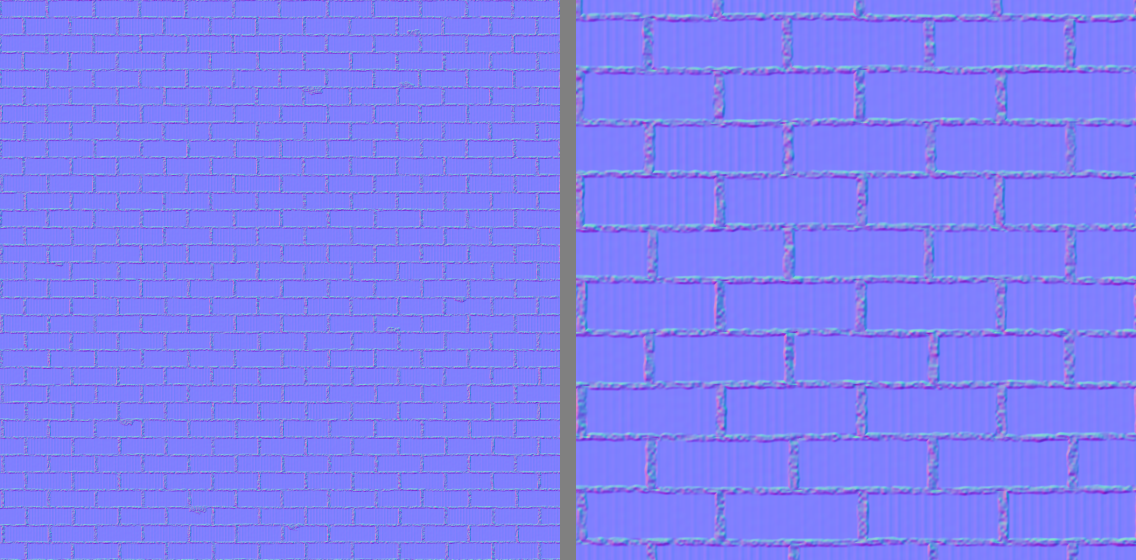
Left, the full canvas; right, a detail of the centre.
Give the GLSL for this texture map, as a Shadertoy shader.

```glsl
// Tangent-space normal map of a running-bond brick wall with combed brick faces.
// A height field (bricks, rough mortar, grooves, chips) is built from distances
// and noise; its slope, green pointing down, is encoded as colour.
#define BRICKS vec2(12.0, 32.0)      // bricks across, courses down
#define JOINT vec2(0.0028, 0.0017)   // half widths of upright and bed joints
#define BEVEL 0.0010                 // half width of the brick edge slope
#define DEPTH 0.00066                // mortar recess
#define ROUGHNESS 0.0011             // mortar relief
#define LEAN 0.45                    // random tilt of upright joints
#define GRIT_SHADE 0.10              // blue lost to grit too fine to resolve
#define GROOVES 16.0                 // grooves per brick
#define GROOVE_DEPTH 0.00019
#define CHIP_CHANCE 0.03
#define DRIFT 0.065                  // sideways creep from top to bottom, in bricks
#define SLOPE_STEP 0.0005

float hash(vec2 p) {
    vec3 q = fract(vec3(p.xyx) * 0.1031);
    q += dot(q, q.yzx + 33.33);
    return fract((q.x + q.y) * q.z);
}

float noise(vec2 p) {
    vec2 i = floor(p), f = fract(p);
    f = f * f * (3.0 - 2.0 * f);
    return mix(mix(hash(i), hash(i + vec2(1, 0)), f.x),
               mix(hash(i + vec2(0, 1)), hash(i + vec2(1, 1)), f.x), f.y);
}

float jointJitter(vec2 id) {
    return (hash(id + 17.0) - 0.5) * 0.035;
}

// Distance to a ragged chip on the top or bottom edge of a few bricks
float chipDistance(vec2 local, vec2 id, float ragged) {
    if (hash(id + 71.0) > CHIP_CHANCE) return 1.0;
    float size = mix(0.003, 0.010, pow(hash(id + 83.0), 3.0));
    vec2 centre = vec2(mix(0.15, 0.85, hash(id + 97.0)),
                       mix(0.12, 0.88, step(0.5, hash(id + 61.0))));
    vec2 q = (local - centre) / BRICKS;
    return length(q * vec2(0.5, 1.0)) - size + ragged * 5.0;
}

// Returns height and how much of the point is brick rather than mortar
vec2 wallSurface(vec2 uv) {
    // Slightly wavy courses, every second one shifted by half a brick
    vec2 p = uv;
    p.y += (noise(uv * vec2(25.0, 32.0)) - 0.5) * 0.0013;
    float course = floor(p.y * BRICKS.y);
    float shift = 0.5 * (1.0 - mod(course, 2.0)) + DRIFT * (1.0 - course / BRICKS.y);
    vec2 grid = p * BRICKS - vec2(shift, 0.0);
    float column = floor(grid.x);

    // A jittered joint may move the point into the neighbouring brick
    float offset = grid.x - column;
    if (offset < jointJitter(vec2(column, course))) column -= 1.0;
    else if (offset > 1.0 + jointJitter(vec2(column + 1.0, course))) column += 1.0;
    vec2 id = vec2(column, course);
    vec2 local = grid - id;

    // Distance into the brick from its ragged edges
    float left = (local.x - jointJitter(id)) / BRICKS.x;
    float right = (1.0 + jointJitter(id + vec2(1, 0)) - local.x) / BRICKS.x;
    float side = min(left, right);
    float bed = min(local.y, 1.0 - local.y) / BRICKS.y;
    float ragged = (noise(uv * 230.0) - 0.5) * 0.0010;
    float inside = min(side - JOINT.x, bed - JOINT.y) + ragged;
    inside = min(inside, chipDistance(local, id, ragged));
    float brickMask = smoothstep(-BEVEL, BEVEL, inside);

    // Gritty mortar of uneven recess, each upright joint leaning its own way
    float nearJoint = 1.0 - smoothstep(JOINT.x, 2.0 * JOINT.x, side);
    float recess = DEPTH * mix(0.6, 1.4, noise(uv * 60.0 + 3.0)) * mix(1.0, 0.75, nearJoint);
    float mortar = (noise(uv * 230.0 + 5.0) - 0.5) * ROUGHNESS;
    mortar += (noise(uv * 480.0 + 9.0) - 0.5) * ROUGHNESS * 0.8;
    vec2 jointId = left < right ? id : id + vec2(1, 0);
    float across = left < right ? left : -right;
    mortar += across * nearJoint * (hash(jointId + 41.0) - 0.5) * LEAN;

    // Combed face: upright grooves of uneven strength and a faint tilt
    float comb = local.x * GROOVES + hash(id + 7.0);
    float strength = mix(0.2, 1.0, hash(vec2(floor(comb), course + 40.0 * column)));
    float groove = 1.0 - smoothstep(0.0, 0.4, abs(fract(comb) - 0.5));
    float face = -groove * strength * GROOVE_DEPTH * mix(0.4, 1.1, hash(id + 29.0));
    face += (noise(uv * 260.0) - 0.5) * 0.00005;
    face += dot((local - 0.5) / BRICKS, vec2(hash(id + 3.0), hash(id + 13.0)) - 0.5) * 0.006;

    return vec2(mix(mortar - recess, face, brickMask), brickMask);
}

vec3 wallColour(vec2 uv) {
    vec2 e = vec2(SLOPE_STEP, 0.0);
    vec2 east = wallSurface(uv + e.xy), west = wallSurface(uv - e.xy);
    vec2 north = wallSurface(uv + e.yx), south = wallSurface(uv - e.yx);
    vec2 slope = vec2(east.x - west.x, north.x - south.x) / (2.0 * SLOPE_STEP);
    vec3 normal = normalize(vec3(-slope.x, slope.y, 1.0));
    float mortar = 1.0 - 0.25 * (east.y + west.y + north.y + south.y);
    return normal * vec3(0.5, 0.5, 0.495) + 0.5 - vec3(0.0, 0.0, GRIT_SHADE * mortar);
}

void mainImage(out vec4 fragColor, in vec2 fragCoord) {
    // Average four samples per pixel for smooth edges
    vec3 colour = vec3(0.0);
    for (int i = 0; i < 4; i++) {
        vec2 jitter = vec2(i % 2, i / 2) * 0.5 - 0.25;
        colour += wallColour((fragCoord + jitter) / iResolution.xy) * 0.25;
    }
    fragColor = vec4(colour, 1.0);
}
```
